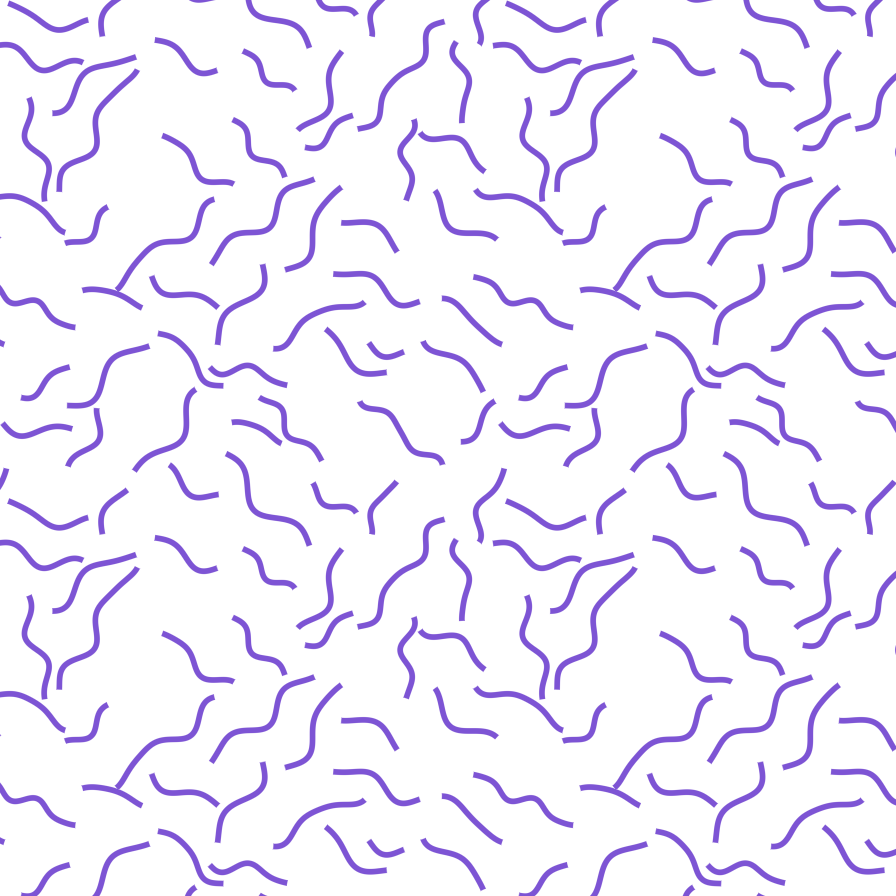
This pattern is drawn by a WebGL 2 fragment shader. Its source:

```glsl
#version 300 es
precision highp float;
// Scattered violet squiggles on white, on a tile that repeats 1.8 times each way.
// Each jittered cell holds one wavy stroke with hashed angle, length and wave;
// a stroke stops short of any neighbour whose axis it would cross.
uniform vec2 u_resolution;
out vec4 outColor;

const float TILES = 1.8;         // repeats across the canvas
const float CELLS = 7.0;         // strokes per tile side
const float HALF_WIDTH = 0.040;  // lengths below are in cells
const float GAP = 0.26;
const float TAU = 6.28319;
const vec3 PAPER = vec3(1.0);
const vec3 VIOLET = vec3(0.49, 0.33, 0.83);

struct Stroke {
    vec2 center;
    vec2 dir;
    float reach;  // longest half length
};

float hash(vec2 cell, float salt) {
    vec2 wrapped = mod(cell, CELLS);
    return fract(sin(dot(wrapped, vec2(127.1, 311.7)) + salt * 74.7) * 43758.55);
}

float cross2(vec2 a, vec2 b) {
    return a.x * b.y - a.y * b.x;
}

// Mostly falling strokes, some rising, a few nearly upright
float strokeAngle(float pick, float spread) {
    if (pick < 0.56) return mix(-0.85, -0.05, spread);
    if (pick < 0.88) return mix(0.45, 1.2, spread);
    return mix(-1.65, -1.2, spread);
}

Stroke makeStroke(vec2 cell) {
    vec2 jitter = vec2(hash(cell, 1.0), hash(cell, 2.0)) - 0.5;
    float angle = strokeAngle(hash(cell, 3.0), hash(cell, 4.0));
    float reach = mix(0.36, 1.12, hash(cell, 5.0));
    return Stroke(cell + 0.5 + 0.56 * jitter, vec2(cos(angle), sin(angle)), reach);
}

// Signed place along stroke a where it has to yield to b, or 0 when it is free
float yieldPoint(Stroke a, Stroke b) {
    vec2 delta = b.center - a.center;
    float along = dot(delta, a.dir);
    float turn = cross2(a.dir, b.dir);
    // Nearly aligned strokes share the space between them
    if (abs(turn) < 0.5 && abs(cross2(a.dir, delta)) < 0.3)
        return 0.5 * along + 0.5 * GAP * sign(along);
    if (abs(turn) < 0.01) return 0.0;
    float ta = cross2(delta, b.dir) / turn;
    float tb = cross2(delta, a.dir) / turn;
    return abs(ta) > abs(tb) && abs(tb) < b.reach + GAP ? ta : 0.0;
}

// Start and end of a stroke along its axis after making room for neighbours
vec2 freeSpan(Stroke stroke, vec2 cell) {
    vec2 span = vec2(-stroke.reach, stroke.reach);
    for (int j = -2; j <= 2; j++) {
        for (int i = -2; i <= 2; i++) {
            if (i == 0 && j == 0) continue;
            float stop = yieldPoint(stroke, makeStroke(cell + vec2(i, j)));
            if (stop > 0.0) span.y = min(span.y, stop - GAP);
            if (stop < 0.0) span.x = max(span.x, stop + GAP);
        }
    }
    return span;
}

// Distance to a wavy line with square ends; q is along and across its axis
float waveDistance(vec2 q, vec2 span, float wavelength, float phase) {
    float k = TAU / wavelength;
    float amplitude = 0.58 / k;
    float a = k * q.x + phase;
    float b = 1.6 * k * q.x + 2.3 * phase;
    float offset = q.y - amplitude * (sin(a) + 0.3 * sin(b));
    float slope = amplitude * k * (cos(a) + 0.48 * cos(b));
    float stretch = 1.0 + slope * slope;
    float foot = q.x + offset * slope / stretch;
    float side = abs(offset) / sqrt(stretch) - HALF_WIDTH;
    return max(side, max(span.x - foot, foot - span.y));
}

float squiggleDistance(vec2 p) {
    float nearest = 1.0;
    for (int j = -1; j <= 1; j++) {
        for (int i = -1; i <= 1; i++) {
            vec2 cell = floor(p) + vec2(i, j);
            Stroke stroke = makeStroke(cell);
            vec2 rel = p - stroke.center;
            vec2 q = vec2(dot(rel, stroke.dir), cross2(stroke.dir, rel));
            // Skip strokes that cannot touch this point
            if (abs(q.x) > stroke.reach + 0.1 || abs(q.y) > 0.3) continue;
            vec2 span = freeSpan(stroke, cell);
            if (span.y - span.x < 0.38) continue;
            float wavelength = mix(0.75, 1.5, hash(cell, 6.0));
            float phase = TAU * hash(cell, 7.0);
            nearest = min(nearest, waveDistance(q, span, wavelength, phase));
        }
    }
    return nearest;
}

void main() {
    float scale = TILES * CELLS / u_resolution.y;
    float d = squiggleDistance(gl_FragCoord.xy * scale);
    float ink = 1.0 - smoothstep(-0.7 * scale, 0.7 * scale, d);
    outColor = vec4(mix(PAPER, VIOLET, ink), 1.0);
}
```
